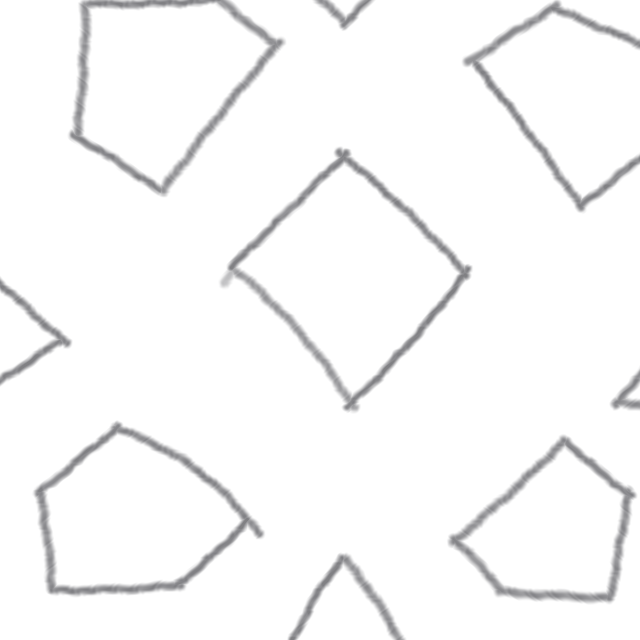
A WebGL 2 fragment shader for this pattern:

```glsl
#version 300 es
precision highp float;

uniform vec2 u_resolution;
out vec4 fragColor;

const vec3 PAPER = vec3(1.0);
const vec3 GRAPHITE = vec3(0.50, 0.50, 0.515);
const vec2 CENTRE = vec2(0.540, 0.564);

float hash(float n) {
  return fract(sin(n * 12.99) * 43758.5);
}

// Layered sines, roughly -1 to 1
float grain(vec2 p) {
  float coarse = sin(p.x * 190.0 + 2.0 * sin(p.y * 160.0));
  float fine = sin(p.x * 370.0 - p.y * 430.0 + 2.0 * coarse);
  return 0.5 * (coarse + fine);
}

// Pencil line from a to b; positive bow bends it to the left of its direction
float stroke(vec2 p, vec2 a, vec2 b, float bow, float seed, float pixel) {
  vec2 dir = normalize(b - a);
  a -= dir * 0.014 * (hash(seed + 0.3) - 0.35);
  b += dir * 0.014 * (hash(seed + 0.6) - 0.35);
  float len = length(b - a);
  vec2 local = vec2(dot(p - a, dir), dot(p - a, vec2(-dir.y, dir.x)));
  float t = clamp(local.x / len, 0.0, 1.0);
  float wobble = 0.0012 * sin(local.x * 75.0 + seed) + 0.0006 * sin(local.x * 210.0 + seed * 3.0);
  float d = length(vec2(local.x - t * len, local.y - bow * 4.0 * t * (1.0 - t) - wobble));

  // Broad strokes are paler than narrow ones
  float breadth = hash(seed);
  float texture_ = grain(p + seed);
  float reach = mix(0.0090, 0.0112, breadth) + 0.0010 * texture_ + 0.5 * pixel;
  float pressure = mix(0.97, 0.83, breadth) + 0.10 * texture_;
  return pressure * (1.0 - smoothstep(0.0008, reach, d));
}

// Two strokes meeting at an apex, both bent outward by bow
float wedge(vec2 p, vec2 apex, vec2 armA, vec2 armB, float bow, float seed, float pixel) {
  return max(stroke(p, apex, armA, -bow, seed, pixel),
             stroke(p, apex, armB, bow, seed + 1.0, pixel));
}

// Corner position that varies with the quadrant signs
vec2 corner(vec2 side, vec2 mean, vec2 byX, vec2 byY, vec2 twist) {
  return mean + byX * side.x + byY * side.y + twist * side.x * side.y;
}

// Five-sided stone, in coordinates mirrored into the first quadrant
float pentagon(vec2 p, vec2 side, float seed, float pixel) {
  vec2 c[5];
  c[0] = corner(side, vec2(0.158, 0.373), vec2(0.027, 0.002), vec2(-0.005, -0.020), vec2(0.018, -0.013));
  c[1] = corner(side, vec2(0.339, 0.184), vec2(0.016, -0.001), vec2(-0.012, -0.059), vec2(0.024, -0.010));
  c[2] = corner(side, vec2(0.465, 0.282), vec2(0.016, 0.005), vec2(0.005, -0.052), vec2(0.034, 0.004));
  c[3] = corner(side, vec2(0.450, 0.439), vec2(0.018, -0.019), vec2(0.014, -0.053), vec2(0.040, -0.025));
  c[4] = corner(side, vec2(0.259, 0.457), vec2(0.027, -0.001), vec2(0.003, -0.027), vec2(0.036, -0.006));

  float lowerLeft = max(-side.x - side.y - 1.0, 0.0);
  float ink = 0.0;
  for (int i = 0; i < 5; i++) {
    float edgeSeed = seed + float(i);
    float bow = 0.007 * (hash(edgeSeed + 0.8) - 0.5);
    vec2 start = c[i];
    if (i == 0) {
      bow = 0.003 - 0.026 * lowerLeft;
      start += lowerLeft * vec2(-0.018, 0.020);
    }
    ink = max(ink, stroke(p, start, c[(i + 1) % 5], bow, edgeSeed, pixel));
  }
  return ink;
}

// Middle stone with a loose corner on its left
float diamond(vec2 p, float seed, float pixel) {
  vec2 top = vec2(-0.004, 0.191);
  vec2 right = vec2(0.186, 0.009);
  vec2 bottom = vec2(0.007, -0.195);
  float ink = stroke(p, top, right, 0.007, seed, pixel);
  ink = max(ink, stroke(p, right, bottom, 0.007, seed + 1.0, pixel));
  ink = max(ink, 0.88 * stroke(p, vec2(-0.169, 0.009), bottom, 0.013, seed + 2.0, pixel));
  ink = max(ink, stroke(p, vec2(-0.173, 0.024), top, 0.0, seed + 3.0, pixel));
  return max(ink, 0.55 * stroke(p, vec2(-0.189, -0.008), vec2(-0.174, 0.016), 0.0, seed + 4.0, pixel));
}

void main() {
  vec2 p = gl_FragCoord.xy / u_resolution - CENTRE;
  float pixel = 1.0 / min(u_resolution.x, u_resolution.y);
  float ink = diamond(p, 3.0, pixel);

  // One stone per quadrant
  for (int i = 0; i < 4; i++) {
    vec2 side = vec2(i % 2, i / 2) * 2.0 - 1.0;
    ink = max(ink, pentagon(p * side, side, 11.0 + 7.0 * float(i), pixel));
  }

  // Stones cut off by the four borders
  ink = max(ink, wedge(p, vec2(-0.001, 0.400), vec2(-0.046, 0.444), vec2(0.043, 0.444), 0.0, 41.0, pixel));
  ink = max(ink, wedge(p, vec2(0.426, -0.193), vec2(0.473, -0.200), vec2(0.469, -0.138), 0.0, 44.0, pixel));
  ink = max(ink, wedge(p, vec2(-0.443, -0.095), vec2(-0.553, -0.168), vec2(-0.553, 0.005), 0.0, 47.0, pixel));
  ink = max(ink, wedge(p, vec2(-0.004, -0.434), vec2(-0.086, -0.577), vec2(0.090, -0.577), 0.006, 50.0, pixel));

  fragColor = vec4(mix(PAPER, GRAPHITE, clamp(ink, 0.0, 1.0)), 1.0);
}
```
